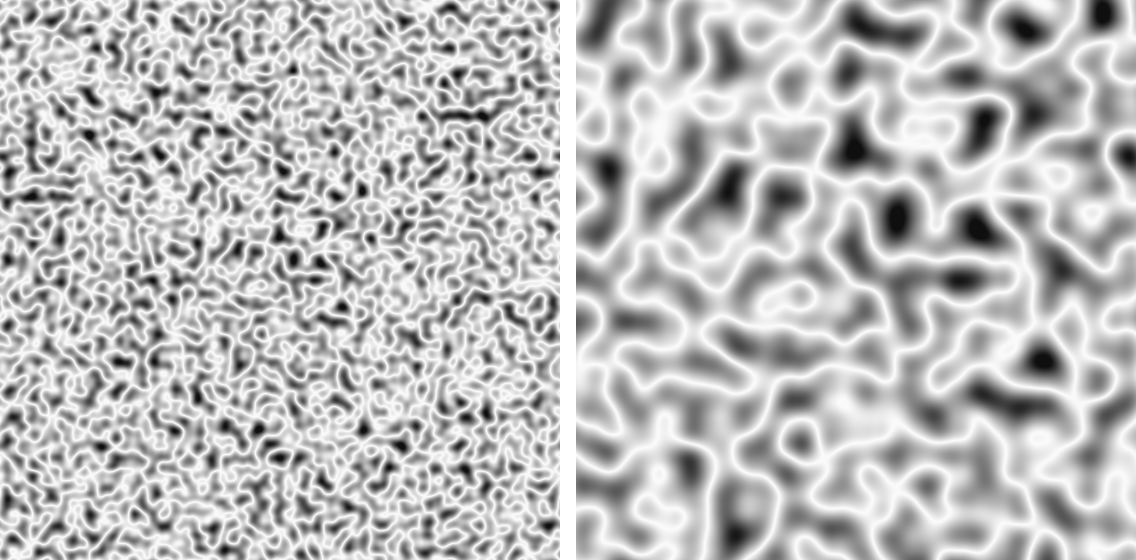
Left, the full canvas; right, a detail of the centre.
Write a WebGL 2 fragment shader that draws this texture.

```glsl
#version 300 es
precision highp float;
// Draws a grey web of pale, thin ridges around soft dark blobs.
// Two wrapping layers of gradient noise are summed; the ridges lie on the
// zero lines of the sum, and the grey darkens with distance from zero.

#define COARSE_CELLS 27    // lattice cells across the tile, coarse layer
#define FINE_CELLS 41      // lattice cells across the tile, fine layer
#define COARSE_WEIGHT 0.71
#define FINE_WEIGHT 0.71
#define CONTRAST 1.50      // how fast the grey falls away from a ridge
#define RIDGE_SOFTNESS 0.02
#define RIDGE_LEVEL 1.0    // brightness on the ridges
#define DARKEST 0.06

uniform vec2 u_resolution;
out vec4 fragColor;

const float TAU = 6.2831853;

// Integer hash of a cell and layer seed, from 0 to 1
float hash(ivec2 cell, int seed) {
  uint h = uint(cell.x) * 1597334677u ^ uint(cell.y) * 3812015801u ^ uint(seed) * 2654435769u;
  h = (h ^ (h >> 16)) * 2246822519u;
  h = (h ^ (h >> 13)) * 3266489917u;
  h ^= h >> 16;
  return float(h >> 8) / 16777216.0;
}

// Contribution of one lattice corner: random unit gradient dot offset
float cornerSlope(ivec2 cell, vec2 offset, int cells, int seed) {
  ivec2 wrapped = (cell + cells) % cells;
  float angle = TAU * hash(wrapped, seed);
  return dot(vec2(cos(angle), sin(angle)), offset);
}

// Gradient noise that repeats after a whole number of cells
float tiledNoise(vec2 uv, int cells, int seed) {
  vec2 p = uv * float(cells);
  ivec2 cell = ivec2(floor(p));
  vec2 f = fract(p);
  vec2 blend = f * f * f * (f * (f * 6.0 - 15.0) + 10.0);
  float a = cornerSlope(cell, f, cells, seed);
  float b = cornerSlope(cell + ivec2(1, 0), f - vec2(1.0, 0.0), cells, seed);
  float c = cornerSlope(cell + ivec2(0, 1), f - vec2(0.0, 1.0), cells, seed);
  float d = cornerSlope(cell + ivec2(1, 1), f - vec2(1.0, 1.0), cells, seed);
  return mix(mix(a, b, blend.x), mix(c, d, blend.x), blend.y);
}

void main() {
  vec2 uv = gl_FragCoord.xy / u_resolution;

  // Signed height field
  float height = COARSE_WEIGHT * tiledNoise(uv, COARSE_CELLS, 1)
               + FINE_WEIGHT * tiledNoise(uv, FINE_CELLS, 2);
  height *= CONTRAST;

  // Fold at zero into ridges, with a slightly rounded crest
  float folded = sqrt(height * height + RIDGE_SOFTNESS * RIDGE_SOFTNESS);
  float grey = clamp(RIDGE_LEVEL - folded, DARKEST, 1.0);

  fragColor = vec4(vec3(grey), 1.0);
}
```
